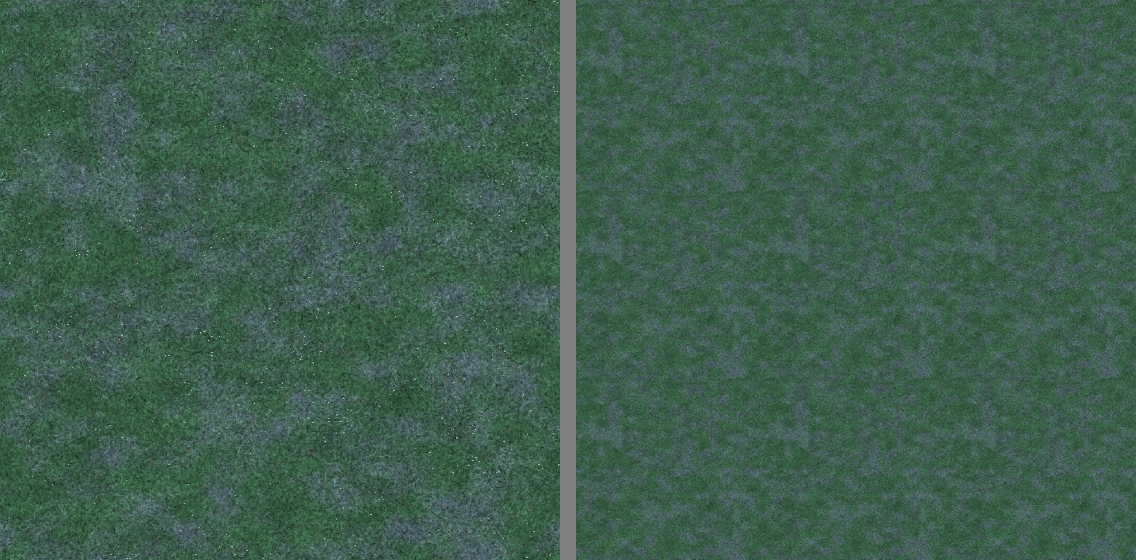
Left, the tile; right, the same tile 3 across and 3 down.
Give the GLSL for this texture, as a three.js fragment shader.

```glsl
// Mossy turf: wrapped noise blends deep green with small slate patches,
// layers of tiny random blades give the fibrous grain, and sparse
// straw blades and pale specks lie on top. Every grid wraps, so it tiles.
varying vec2 vUv;

float hash(vec2 p) {
  vec3 q = fract(p.xyx * vec3(0.1031, 0.1030, 0.0973));
  q += dot(q, q.yzx + 33.33);
  return fract((q.x + q.y) * q.z);
}

// Value noise that repeats after a whole number of cells
float noise(vec2 uv, vec2 cells, float seed) {
  vec2 p = uv * cells;
  vec2 c = floor(p);
  vec2 f = fract(p);
  f = f * f * (3.0 - 2.0 * f);
  vec2 a = mod(c, cells) + seed;
  vec2 b = mod(c + 1.0, cells) + seed;
  return mix(mix(hash(a), hash(vec2(b.x, a.y)), f.x),
             mix(hash(vec2(a.x, b.y)), hash(b), f.x), f.y);
}

float fbm(vec2 uv, vec2 cells, float seed) {
  float sum = 0.0;
  float weight = 0.5;
  for (int i = 0; i < 4; i++) {
    sum += weight * noise(uv, cells, seed);
    cells *= 2.0;
    seed += 17.0;
    weight *= 0.62;
  }
  return sum / 1.121;
}

// One randomly turned blade per cell; x is its shade (-1 to 1), y its cover
vec2 blades(vec2 uv, float cells, float width, float share, float spread, float seed) {
  vec2 p = uv * cells;
  vec2 home = floor(p);
  vec2 result = vec2(0.0);
  for (int j = -1; j <= 1; j++) {
    for (int i = -1; i <= 1; i++) {
      vec2 cell = home + vec2(float(i), float(j));
      vec2 id = mod(cell, cells) + seed;
      vec2 root = cell + vec2(hash(id + 3.1), hash(id + 7.7));
      float angle = 1.57 + (hash(id + 11.3) - 0.5) * spread;
      vec2 dir = vec2(cos(angle), sin(angle));
      vec2 d = p - root;
      float along = dot(d, dir);
      float reach = mix(0.35, 0.85, hash(id + 19.9));
      float bend = 0.25 * (hash(id + 29.3) - 0.5) * along * along;
      float across = abs(dot(d, vec2(-dir.y, dir.x)) - bend);
      float cover = 1.0 - smoothstep(width * 0.4, width * 1.6, across);
      cover *= 1.0 - smoothstep(reach * 0.7, reach, abs(along));
      cover *= step(hash(id + 37.1), share);
      result = mix(result, vec2(hash(id + 41.7) * 2.0 - 1.0, 1.0), cover);
    }
  }
  return result;
}

// Scattered oval dots, denser where the share is high
float specks(vec2 uv, float cells, float share, float seed) {
  vec2 p = uv * cells;
  vec2 id = mod(floor(p), cells) + seed;
  vec2 center = 0.3 + 0.4 * vec2(hash(id + 5.3), hash(id + 9.1));
  float radius = mix(0.14, 0.28, hash(id + 13.7));
  float d = length((fract(p) - center) * vec2(0.85, 1.1));
  return step(hash(id), share) * (1.0 - smoothstep(radius * 0.4, radius, d));
}

void main() {
  vec2 uv = fract(vUv);

  // Patches, tufts and fine grain
  float patches = fbm(uv, vec2(15.0, 21.0), 20.0);
  float tufts = fbm(uv, vec2(22.0, 32.0), 90.0);
  float litter = fbm(uv, vec2(18.0, 22.0), 150.0);
  float grain = noise(uv, vec2(256.0), 5.0) + noise(uv, vec2(440.0), 60.0) - 1.0;

  // Green turf turning to slate
  vec3 green = vec3(0.208, 0.362, 0.256);
  vec3 slate = vec3(0.288, 0.384, 0.372);
  float slateness = smoothstep(0.30, 0.78, patches + 0.12 * grain);
  vec3 color = mix(green, slate, slateness);
  color = mix(color, vec3(0.31, 0.38, 0.44), 0.5 * smoothstep(0.62, 0.80, patches));
  color *= 1.0 + 0.36 * (tufts - 0.5);

  // Interwoven light and dark blades, finer in each layer
  float weave = 0.8 * blades(uv, 80.0, 0.08, 0.8, 4.5, 10.0).x
              + blades(uv, 118.0, 0.11, 0.9, 6.28, 70.0).x
              + 1.1 * blades(uv, 170.0, 0.16, 0.9, 6.28, 130.0).x;
  color *= 1.0 + 0.24 * weave + 0.27 * grain;
  color += vec3(0.024, 0.008, 0.036) * max(weave, 0.0) * slateness;

  // Dark gaps gathered around the litter
  float gathered = smoothstep(0.54, 0.76, litter);
  color *= 1.0 - 0.4 * specks(uv, 190.0, 0.05 + 0.35 * gathered, 210.0);

  // Short straw blades and pale specks
  vec2 straw = blades(uv, 64.0, 0.07, 0.06, 2.2, 260.0);
  color = mix(color, vec3(0.40, 0.38, 0.29) + 0.06 * straw.x, 0.55 * straw.y);
  float pale = specks(uv, 144.0, 0.006 + 0.12 * gathered, 310.0);
  color = mix(color, vec3(0.74, 0.82, 0.78), 0.85 * pale);

  gl_FragColor = vec4(clamp(color, 0.0, 1.0), 1.0);
}
```
